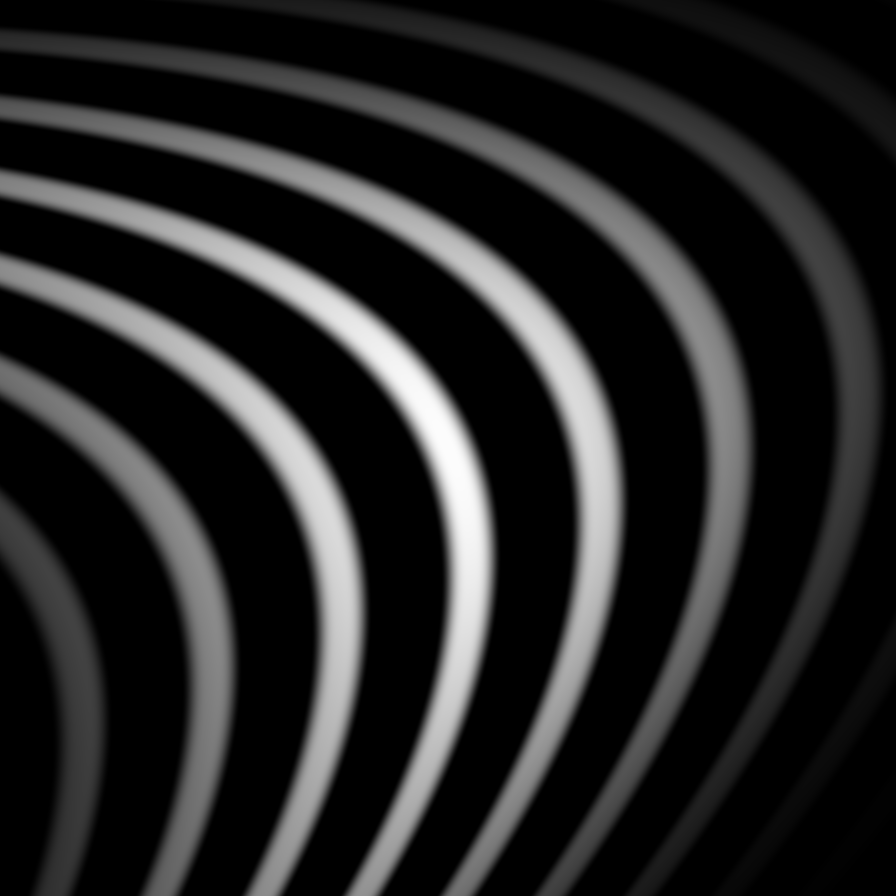
Give the GLSL for this background, as a WebGL 2 fragment shader.

```glsl
#version 300 es
precision highp float;
// Soft white bands on black, bent into nested parabolas around a tilted axis.
// A rotated frame is warped by a square term, a cosine of the warped axis gives
// the bands, and a Gaussian in the same warped frame fades them to the rim.

#define TILT 0.40          // angle of the parabola axis, radians
#define BEND 1.58          // curvature of the bands
#define BAND_PERIOD 0.157  // distance between bands along the axis
#define BAND_FLOOR 0.10    // cosine level where a band starts to show
#define FADE_ALONG 6.2     // falloff from band to band
#define FADE_ACROSS 3.1    // falloff along each band
#define PEAK 0.99          // brightness at the center

const float TAU = 6.2831853;

uniform vec2 u_resolution;
out vec4 fragColor;

// Rotated frame: x along the parabola axis, y across it.
vec2 axisFrame(vec2 p) {
    vec2 axis = vec2(cos(TILT), sin(TILT));
    return vec2(dot(p, axis), dot(p, vec2(axis.y, -axis.x)));
}

// Bends straight lines of constant x into parabolas.
vec2 bendFrame(vec2 q) {
    return vec2(q.x + BEND * q.y * q.y, q.y);
}

// Soft-edged bright bands, one per period.
float bands(float along) {
    return smoothstep(BAND_FLOOR, 1.0, cos(TAU * along / BAND_PERIOD));
}

// Gaussian glow that follows the bent frame.
float glow(vec2 q) {
    return exp(-FADE_ALONG * q.x * q.x - FADE_ACROSS * q.y * q.y);
}

void main() {
    // Centered canvas units
    vec2 p = (gl_FragCoord.xy - 0.5 * u_resolution) / min(u_resolution.x, u_resolution.y);
    vec2 q = bendFrame(axisFrame(p));

    fragColor = vec4(vec3(PEAK * bands(q.x) * glow(q)), 1.0);
}
```
